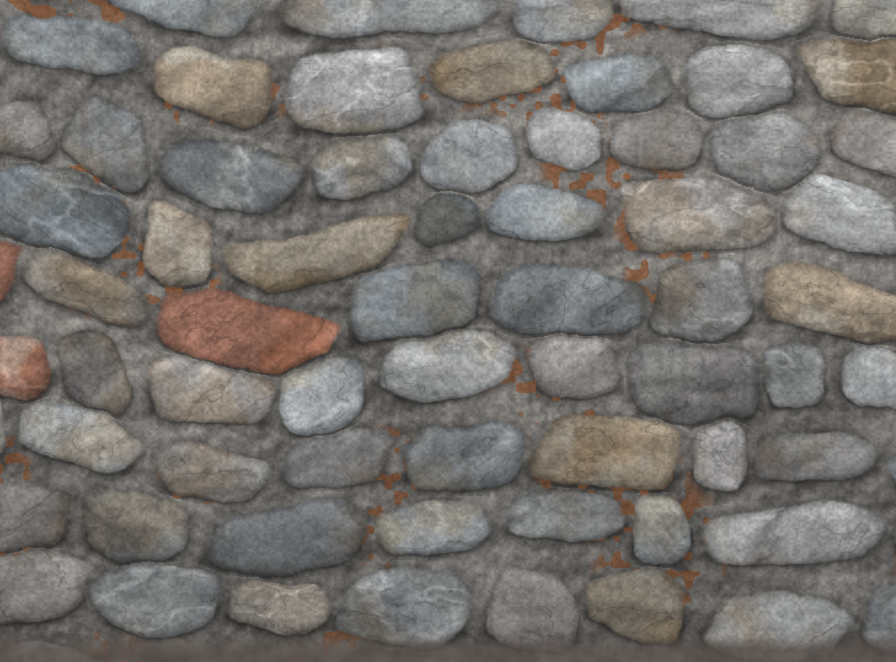
Write a Shadertoy shader that draws this texture.

```glsl
#define ROWS 8.4
#define ROW_WAVE 0.09
#define GAP 0.007
#define EDGE_ROUGHNESS 0.022
#define GRAIN 0.16
#define RELIEF 0.62
#define SHADOW 0.55
#define MORTAR vec3(0.46, 0.45, 0.435)
#define TAN_ROCK vec3(0.56, 0.50, 0.42)
#define RED_ROCK vec3(0.57, 0.41, 0.35)
#define LEAF vec3(0.50, 0.30, 0.18)

struct Stone {
    float dist;  // signed distance to the outline, negative inside
    vec2 local;  // position scaled by the half size
    vec2 id;
};

float hash(vec2 p) {
    return fract(sin(dot(p, vec2(127.1, 311.7))) * 43758.5453);
}

float noise(vec2 p) {
    vec2 i = floor(p), f = fract(p);
    f = f * f * (3.0 - 2.0 * f);
    return mix(mix(hash(i), hash(i + vec2(1, 0)), f.x),
               mix(hash(i + vec2(0, 1)), hash(i + vec2(1, 1)), f.x), f.y);
}

float fbm(vec2 p) {
    float sum = 0.0, amp = 0.5;
    for (int i = 0; i < 5; i++) {
        sum += amp * noise(p);
        p = mat2(1.6, 1.2, -1.2, 1.6) * p + 7.3;
        amp *= 0.5;
    }
    return sum;
}

mat2 rotate(float a) {
    return mat2(cos(a), sin(a), -sin(a), cos(a));
}

// Rounded irregular octagon: 1 on the outline
float outline(vec2 q, vec2 id) {
    float sum = 0.0;
    for (int k = 0; k < 8; k++) {
        float fk = float(k);
        float angle = 0.7854 * (fk + 0.7 * (hash(id + fk * 3.1) - 0.5));
        float reach = mix(0.87, 1.06, hash(id + fk * 5.7 + 2.0)) + 0.13 * mod(fk, 2.0);
        sum += pow(max(dot(q, vec2(cos(angle), sin(angle))), 0.0) / reach, 10.0);
    }
    return pow(sum + 1e-9, 0.1);
}

// Uneven courses of stones with random widths
Stone nearestStone(vec2 p) {
    Stone best = Stone(1e3, vec2(0), vec2(0));
    float second = 1e3;
    p.y += ROW_WAVE * (noise(p * vec2(2.6, 1.7) + 4.0) - 0.5);
    for (int j = -1; j <= 1; j++) {
        float row = floor(p.y * ROWS) + float(j);
        float cols = mix(4.2, 6.0, hash(vec2(row, 8.0)));
        float shift = 10.0 * hash(vec2(row, 3.0));
        for (int i = -1; i <= 1; i++) {
            vec2 id = vec2(floor(p.x * cols + shift) + float(i), row);
            float left = id.x + 0.6 * hash(id);
            float right = id.x + 1.0 + 0.6 * hash(id + vec2(1, 0));
            vec2 center = vec2((0.5 * (left + right) - shift) / cols,
                               (row + 0.5 + 0.28 * (hash(id + 21.0) - 0.5)) / ROWS);
            vec2 size = 0.5 * vec2((right - left) / cols,
                                   mix(0.82, 1.2, hash(id + 33.0)) / ROWS) - GAP;
            vec2 q = rotate(0.22 * (hash(id + 41.0) - 0.5)) * (p - center) / size;
            float d = (outline(q, id) - 1.0) * min(size.x, size.y);
            if (d < best.dist) {
                second = best.dist;
                best = Stone(d, q, id);
            } else second = min(second, d);
        }
    }
    best.dist = max(best.dist, 0.5 * (best.dist - second + GAP));
    return best;
}

vec3 stoneColor(vec2 p, Stone s) {
    float kind = hash(s.id + 51.0), tone = hash(s.id + 62.0);
    vec3 cool = vec3(-0.018, 0.003, 0.018) * (hash(s.id + 77.0) * 1.8 - 0.7);
    vec3 color = vec3(mix(0.41, 0.62, tone)) + cool;
    color = mix(color, TAN_ROCK, 0.75 * smoothstep(0.78, 0.88, kind));
    color = mix(color, RED_ROCK, step(0.965, kind));

    // Layered relief lit from the upper left
    vec2 u = rotate(1.2 * (hash(s.id + 83.0) - 0.5)) * p * vec2(9.0, 17.0) + s.id * 5.3;
    float rock = fbm(u);
    float slope = rock - fbm(u + vec2(-0.10, 0.22));
    float facet = abs(noise(u * 0.7 + 3.0 * rock) - 0.5);
    color *= 1.0 + RELIEF * slope + 0.5 * (rock - 0.48);
    color *= 1.0 - 0.14 * smoothstep(0.05, 0.0, facet);

    // Pale crust, stains and thin veins
    float crust = smoothstep(0.52, 0.68, fbm(p * 13.0 + s.id * 2.7));
    color = mix(color, vec3(0.68, 0.69, 0.67), 0.5 * crust * hash(s.id + 91.0));
    float stain = smoothstep(0.5, 0.7, fbm(p * 9.0 + 31.0));
    color = mix(color, color * vec3(0.93, 0.86, 0.76), 0.7 * stain);
    float vein = smoothstep(0.03, 0.0, abs(fbm(u * 0.5 + 15.0) - 0.5));
    color += 0.10 * vein * step(0.7, hash(s.id + 97.0));

    // Rounded body: bright upper face, dark underside and rim
    color *= 1.01 + 0.10 * s.local.y - 0.10 * smoothstep(-0.4, -1.0, s.local.y);
    return color * (1.0 - 0.20 * smoothstep(-0.010, 0.0, s.dist));
}

vec3 mortarColor(vec2 p, Stone s) {
    float lumps = fbm(p * 38.0);
    float slope = lumps - fbm(p * 38.0 + vec2(-0.2, 0.4));
    vec3 color = MORTAR * (0.98 + 0.8 * slope + 0.6 * (fbm(p * 8.0) - 0.48));
    float under = smoothstep(0.3, -0.7, s.local.y);
    color *= 1.0 - SHADOW * exp(-max(s.dist, 0.0) / 0.007) * mix(0.25, 1.0, under);
    float litter = smoothstep(0.60, 0.68, noise(p * 75.0)) * smoothstep(0.64, 0.76, noise(p * 7.0 + 9.0));
    return mix(color, LEAF, 0.7 * litter);
}

void mainImage(out vec4 fragColor, in vec2 fragCoord) {
    vec2 p = fragCoord / iResolution.y;
    vec2 rough = vec2(fbm(p * 17.0), fbm(p * 17.0 + 40.0)) - 0.48;
    Stone s = nearestStone(p + EDGE_ROUGHNESS * rough);

    float blur = max(0.0025, 1.0 / iResolution.y);
    float cover = smoothstep(blur, -blur, s.dist);
    vec3 color = mix(mortarColor(p, s), stoneColor(p, s), cover);

    // Fine grit and the damp, earthy foot of the wall
    color *= 1.0 + GRAIN * (noise(p * 160.0) + noise(p * 290.0) - 1.0);
    color *= mix(0.87, 1.05, smoothstep(0.0, 0.6, p.y));
    float earth = smoothstep(0.045, 0.015, p.y + 0.03 * rough.x);
    color = mix(color, vec3(0.36, 0.33, 0.31) * (0.8 + 0.4 * fbm(p * 40.0)), 0.85 * earth);
    fragColor = vec4(clamp(color, 0.0, 1.0), 1.0);
}
```
